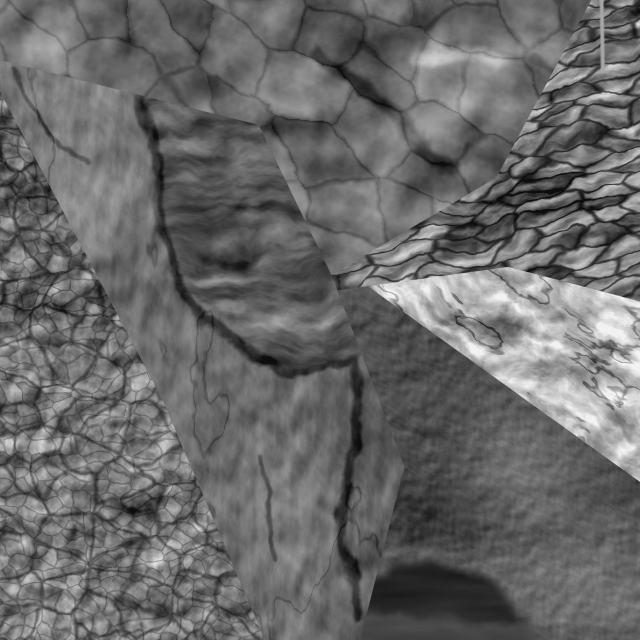
Reproduce this texture procedurally as a Shadertoy shader.

```glsl
// Grey collage of angular rock surfaces: rubble, cracked slab, boulders, ledges, pale stone and a cave.
float hash(vec2 p) { return fract(sin(dot(p, vec2(127.1, 311.7))) * 43758.5453); }

float noise(vec2 p) {
  vec2 i = floor(p), f = fract(p);
  f = f * f * (3.0 - 2.0 * f);
  return mix(mix(hash(i), hash(i + vec2(1, 0)), f.x),
             mix(hash(i + vec2(0, 1)), hash(i + vec2(1, 1)), f.x), f.y);
}

float fbm(vec2 p) {
  float sum = 0.0, amp = 0.5;
  for (int i = 0; i < 5; i++) {
    sum += amp * noise(p);
    p = mat2(1.6, 1.2, -1.2, 1.6) * p + 3.7;
    amp *= 0.5;
  }
  return sum;
}

// Height difference towards the light
float relief(vec2 p) { return fbm(p) - fbm(p + vec2(0.25, -0.4)); }

// x: gap to the cell border, y: random shade of the cell
vec2 cells(vec2 p) {
  float near = 9.0, next = 9.0, shade = 0.0;
  for (int k = 0; k < 9; k++) {
    vec2 c = floor(p) + vec2(k % 3 - 1, k / 3 - 1);
    float d = length(c + vec2(hash(c), hash(c + 41.0)) - p);
    if (d < near) { next = near; near = d; shade = hash(c + 17.0); }
    else next = min(next, d);
  }
  return vec2(next - near, shade);
}

// Signed distance, positive to the left of a -> b
float side(vec2 p, vec2 a, vec2 b) {
  vec2 d = normalize(b - a);
  return d.x * (p.y - a.y) - d.y * (p.x - a.x);
}

float spot(vec2 p, float x, float y, float rx, float ry) {
  vec2 d = (p - vec2(x, y)) / vec2(rx, ry);
  return exp(-dot(d, d));
}

float crack(vec2 p, vec2 a, vec2 b, float w) {
  vec2 d = b - a;
  float t = clamp(dot(p - a, d) / dot(d, d), 0.0, 1.0);
  return 1.0 - smoothstep(0.2 * w, w, length(p - a - d * t));
}

float mask(float d) { float w = 0.7 / iResolution.y; return smoothstep(-w, w, d); }

// Surfaces: p is the place, q the place bent by noise
float rubble(vec2 p, vec2 q) {
  vec2 big = cells(q * vec2(15, 19)), small = cells(q * vec2(36, 48));
  float v = 0.36 + 0.13 * big.y + 0.15 * small.y + 0.75 * relief(p * 38.0);
  v *= mix(0.6, 1.0, smoothstep(0.0, 0.16, big.x)) * mix(0.75, 1.0, smoothstep(0.0, 0.2, small.x));
  v -= 0.17 * spot(q, 0.08, 0.53, 0.2, 0.035) + 0.12 * spot(q, 0.02, 0.74, 0.1, 0.07);
  return v + 0.1 * spot(p, 0.26, 0.31, 0.04, 0.08) - 0.13 * spot(q, 0.24, 0.22, 0.07, 0.03);
}

float slab(vec2 p, vec2 q) {
  float v = 0.32 + 0.22 * fbm(p * 9.0) + 0.35 * relief(p * vec2(45, 22));
  v += 0.07 * spot(p, 0.12, 0.72, 0.13, 0.2) - 0.1 * spot(p, 0.6, 0.25, 0.06, 0.22);
  v -= 0.1 * (1.0 - smoothstep(0.0, 0.02, abs(fbm(p * vec2(11, 5) + 4.0) - 0.48)));
  // Dark layered block
  float block = min(side(q, vec2(0.225, 0.85), vec2(0.27, 0.55)),
    min(side(q, vec2(0.27, 0.55), vec2(0.42, 0.42)), side(q, vec2(0.42, 0.43), vec2(0.56, 0.44))));
  float layers = 0.13 + 0.4 * fbm(q * vec2(9, 30)) + 0.5 * relief(q * vec2(16, 38));
  layers += 0.1 * spot(p, 0.44, 0.5, 0.1, 0.025);
  v = mix(v, layers, smoothstep(-0.004, 0.006, block));
  // Long fissure and side cracks
  vec2 path[8] = vec2[8](vec2(0.225, 0.85), vec2(0.265, 0.57), vec2(0.305, 0.49), vec2(0.445, 0.425),
    vec2(0.55, 0.435), vec2(0.552, 0.3), vec2(0.532, 0.16), vec2(0.56, 0.03));
  float dark = 0.0;
  for (int i = 0; i < 7; i++) dark = max(dark, crack(q, path[i], path[i + 1], 0.011));
  dark = max(dark, 0.7 * crack(q, vec2(0.02, 0.88), vec2(0.13, 0.74), 0.007));
  dark = max(dark, 0.7 * crack(q, vec2(0.4, 0.28), vec2(0.435, 0.13), 0.007));
  return v - 0.23 * dark;
}

float boulders(vec2 p, vec2 q) {
  vec2 facet = cells(mat2(0.8, 0.6, -0.6, 0.8) * q * vec2(9, 13));
  float v = 0.26 + 0.14 * facet.y + 0.5 * relief(p * 16.0) + 0.2 * fbm(p * 8.0);
  v -= 0.1 * (1.0 - smoothstep(0.0, 0.12, facet.x));
  v += 0.12 * spot(p, 0.1, 0.91, 0.09, 0.04) + 0.14 * spot(p, 0.68, 0.83, 0.08, 0.06);
  v += 0.09 * spot(p, 0.5, 0.73, 0.1, 0.06) + 0.15 * spot(p, 0.66, 0.665, 0.1, 0.025);
  v += 0.16 * crack(q, vec2(0.66, 0.91), vec2(0.78, 0.9), 0.02);
  v -= 0.18 * spot(q, 0.22, 0.91, 0.09, 0.06) + 0.1 * spot(p, 0.58, 0.96, 0.13, 0.05);
  v -= 0.18 * crack(q, vec2(0.5, 0.92), vec2(0.7, 0.74), 0.018);
  return v - 0.12 * spot(p, 0.77, 0.77, 0.07, 0.05);
}

float ledges(vec2 p, vec2 q) {
  q.y -= 0.25 * q.x;
  vec2 plate = cells(q * vec2(13, 42));
  float v = 0.35 + 0.3 * plate.y + 0.9 * relief(q * vec2(20, 50));
  v *= mix(0.38, 1.0, smoothstep(0.0, 0.22, plate.x));
  v -= 0.16 * spot(p, 0.86, 0.69, 0.1, 0.05);
  return mix(v, 0.65, crack(p, vec2(0.94, 1.0), vec2(0.942, 0.89), 0.005));
}

float paleStone(vec2 p, vec2 q) {
  q = mat2(0.85, 0.5, -0.5, 0.85) * q;
  float v = 0.5 + 0.5 * fbm(q * vec2(14, 28)) + 0.9 * relief(q * vec2(24, 36));
  v -= 0.28 * (1.0 - smoothstep(0.0, 0.03, abs(fbm(q * vec2(8, 20)) - 0.42)));
  return v - 0.2 * spot(p, 0.73, 0.49, 0.08, 0.04);
}

float cave(vec2 p, vec2 q) {
  float v = 0.23 + 0.2 * fbm(p * vec2(6, 18)) + 0.28 * relief(p * 55.0);
  v += 0.1 * spot(p, 0.8, 0.23, 0.1, 0.12) + 0.08 * spot(p, 0.92, 0.06, 0.15, 0.12);
  v -= 0.13 * spot(q, 0.67, 0.19, 0.11, 0.06) + 0.05 * spot(q, 0.9, 0.17, 0.2, 0.012);
  float arch = 1.0 - length((q - vec2(0.67, 0.0)) / vec2(0.155, 0.115));
  float hollow = mix(0.2, 0.07, smoothstep(0.025, 0.045, q.y)) + 0.15 * fbm(p * vec2(8, 40));
  return mix(v, hollow, smoothstep(-0.12, 0.12, arch));
}

void mainImage(out vec4 fragColor, in vec2 fragCoord) {
  vec2 p = fragCoord / iResolution.xy;
  vec2 q = p + 0.05 * (vec2(fbm(p * 12.0), fbm(p * 12.0 + 31.0)) - 0.5);
  // Outlines, then pieces from back to front
  vec2 tip = vec2(0.518, 0.57), peak = vec2(0.794, 0.583), bend = vec2(0.254, 0.375);
  vec2 corner = vec2(0.404, 0.805), elbow = vec2(0.632, 0.271), heel = vec2(0.788, 0.746);
  float roof = max(side(p, vec2(0.518, 0.545), peak), side(p, peak, vec2(1.0, 0.529)));
  float top = min(side(p, tip, vec2(0.749, 0.707)), side(p, heel, vec2(0.924, 1.0)));
  float right = min(side(p, elbow, tip), side(p, vec2(0.5625, 0.0), elbow));
  float middle = min(right, min(side(p, corner, vec2(0.0, 0.906)), side(p, tip, corner)));
  float left = min(side(p, vec2(0.414, 0.0), bend), side(p, bend, vec2(0.0, 0.857)));
  float v = cave(p, q);
  v = mix(v, paleStone(p, q), mask(side(p, vec2(0.605, 0.531), vec2(1.0, 0.247))));
  v = mix(v, ledges(p, q), mask(roof));
  v = mix(v, boulders(p, q), mask(top));
  v = mix(v, slab(p, q), mask(middle));
  v = mix(v, rubble(p, q), mask(left));
  fragColor = vec4(vec3(clamp(v, 0.05, 0.95)), 1.0);
}
```
